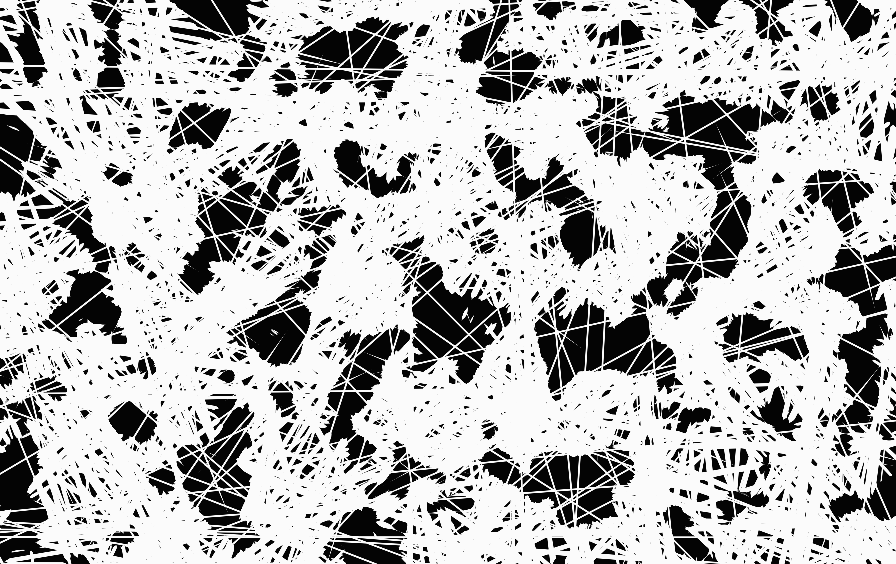
Reproduce this texture procedurally as a Shadertoy shader.

```glsl
// Tangled web of white straight fibres over black.
// Fibres fan out in small bundles from scattered pivots; gradient noise thins
// them locally, which opens rounded dark pores crossed by a few fine threads.

const float PI = 3.14159;

vec3 hash3(vec2 seed) {
    vec3 q = fract(seed.xyx * vec3(0.1031, 0.1030, 0.0973));
    q += dot(q, q.yxz + 33.33);
    return fract((q.xxy + q.yzz) * q.zyx);
}

vec2 direction(float angle) {
    return vec2(cos(angle), sin(angle));
}

float cornerSlope(vec2 cell, vec2 corner, vec2 local) {
    vec2 gradient = direction(2.0 * PI * hash3(cell + corner + 57.0).x);
    return dot(gradient, local - corner);
}

float gradientNoise(vec2 p) {
    vec2 cell = floor(p);
    vec2 f = fract(p);
    vec2 u = f * f * f * (f * (f * 6.0 - 15.0) + 10.0);
    float low = mix(cornerSlope(cell, vec2(0, 0), f), cornerSlope(cell, vec2(1, 0), f), u.x);
    float high = mix(cornerSlope(cell, vec2(0, 1), f), cornerSlope(cell, vec2(1, 1), f), u.x);
    return mix(low, high, u.y);
}

// Signed depth inside the widest fibre of one bundle; along.x runs on its axis.
float bundleDepth(vec2 along, float reach, float bundleId, float thinning) {
    float depth = -1.0;
    for (int j = 0; j < 5; j++) {
        vec3 rnd = hash3(vec2(float(j) * 7.0 + 3.0, bundleId + 11.0));
        vec3 shape = hash3(vec2(float(j) * 5.0 + 71.0, bundleId + 29.0));
        float offset = 0.03 * (rnd.x - 0.5);
        float slope = 0.6 * (rnd.y - 0.5);

        // One fibre in five stays as a fine thread inside the pores
        float threadWidth = shape.y < 0.2 ? 0.0016 : -1.0;
        float halfWidth = max(0.001 + 0.0052 * rnd.z - thinning, threadWidth);
        float beyondEnd = max(abs(along.x) - reach * mix(0.5, 1.0, shape.x), 0.0);
        float dist = abs(along.y - offset - slope * along.x) + 0.03 * beyondEnd;
        depth = max(depth, halfWidth - dist);
    }
    return depth;
}

void mainImage(out vec4 fragColor, in vec2 fragCoord) {
    vec2 p = fragCoord / iResolution.y;
    float aspect = iResolution.x / iResolution.y;

    // Pores: where the noise is high most fibres vanish
    float porosity = gradientNoise(p * 8.0 + 4.3) + 0.55 * gradientNoise(p * 19.0 + 31.7);
    float thinning = 0.0068 * smoothstep(0.07, 0.24, porosity);

    // Bundles: evenly scattered pivots, random directions
    float depth = -1.0;
    for (int i = 0; i < 150; i++) {
        float id = float(i);
        vec3 rnd = hash3(vec2(id * 3.0 + 5.0, id + 17.0));
        vec2 spot = fract(0.5 + id * vec2(0.7549, 0.5698));
        vec2 pivot = mix(vec2(-0.15), vec2(aspect + 0.15, 1.15), spot);
        vec2 axis = direction(PI * rnd.x);
        vec2 toPoint = p - pivot;
        vec2 along = vec2(dot(toPoint, axis), dot(toPoint, vec2(-axis.y, axis.x)));
        float reach = mix(0.6, 1.1, rnd.y);

        // Skip bundles whose fan cannot touch this point
        if (abs(along.x) < reach + 0.21 && abs(along.y) < 0.024 + 0.3 * abs(along.x)) {
            depth = max(depth, bundleDepth(along, reach, id, thinning));
        }
    }

    // Crisp black and white with an edge narrower than a pixel
    float edge = 0.3 / iResolution.y;
    float fibre = smoothstep(-edge, edge, depth);
    fragColor = vec4(vec3(mix(0.015, 0.985, fibre)), 1.0);
}
```
